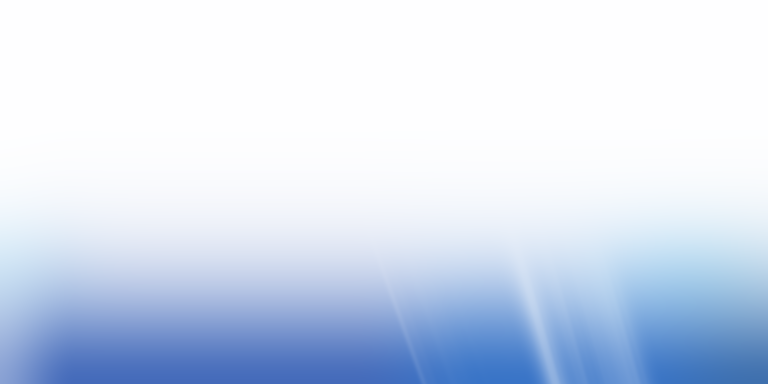
A Shadertoy shader for this background:

```glsl
#define FADE_HEIGHT 0.255
#define FADE_POWER 1.75
#define RAY_SLOPE 0.142
#define RAY_TOP 0.46
#define INK_LEFT vec3(0.73, 0.58, 0.27)
#define INK_MIDDLE vec3(0.77, 0.54, 0.22)
#define INK_RIGHT vec3(0.75, 0.56, 0.32)
#define CYAN_INK vec3(0.10, 0.02, 0.00)

float hash(float n) {
    n = fract(n * 0.1031);
    n *= n + 33.33;
    return fract(n * (n + n));
}

float noise(float x) {
    float cell = floor(x);
    return mix(hash(cell), hash(cell + 1.0), smoothstep(0.0, 1.0, fract(x)));
}

float bell(float x, float center, float width) {
    float t = (x - center) / width;
    return exp(-t * t);
}

// Share of the ink removed by the slanted light shafts
float lightShafts(vec2 uv) {
    float s = uv.x + RAY_SLOPE * uv.y;
    float haze = smoothstep(0.685, 0.735, s) * (1.0 - smoothstep(0.815, 0.865, s));
    float streaks = 0.65 * noise(s * 75.0) + 0.35 * noise(s * 190.0);
    float light = haze * (0.11 + 0.13 * streaks);
    light += 0.25 * bell(s, 0.722, 0.014);
    light += 0.09 * bell(s, 0.832, 0.018);

    // Thin, steeper shafts left of the main beam
    float thin = uv.x + 0.18 * uv.y;
    light += 0.09 * bell(thin, 0.552, 0.004);
    light += 0.05 * smoothstep(0.545, 0.56, thin)
           * (1.0 - smoothstep(0.57, 0.65, thin)) * noise(thin * 110.0);
    return light * (1.0 - smoothstep(0.18, RAY_TOP, uv.y));
}

void mainImage(out vec4 fragColor, in vec2 fragCoord) {
    vec2 uv = fragCoord / iResolution.xy;

    // Blue ink fading upward into white
    float density = exp(-pow(uv.y / FADE_HEIGHT, FADE_POWER));
    density *= mix(0.62, 1.0, smoothstep(-0.01, 0.10, uv.x));
    density *= 1.0 + 0.12 * bell(uv.x, 0.64, 0.08) * bell(uv.y, 0.24, 0.14);

    // Hue shift across the width
    vec3 ink = mix(INK_LEFT, INK_MIDDLE, smoothstep(0.45, 0.62, uv.x));
    ink = mix(ink, INK_RIGHT, smoothstep(0.82, 1.0, uv.x));
    vec3 absorbed = ink * density * (1.0 - lightShafts(uv));

    // Cyan tints near both sides
    float cyan = bell(uv.x, 0.90, 0.13) * bell(uv.y, 0.28, 0.15);
    cyan += 0.7 * bell(uv.x, 0.0, 0.10) * bell(uv.y, 0.30, 0.15);
    absorbed += CYAN_INK * cyan;

    vec3 paper = vec3(0.998, 0.998, 1.0);
    fragColor = vec4(clamp(paper - absorbed, 0.0, 1.0), 1.0);
}
```
